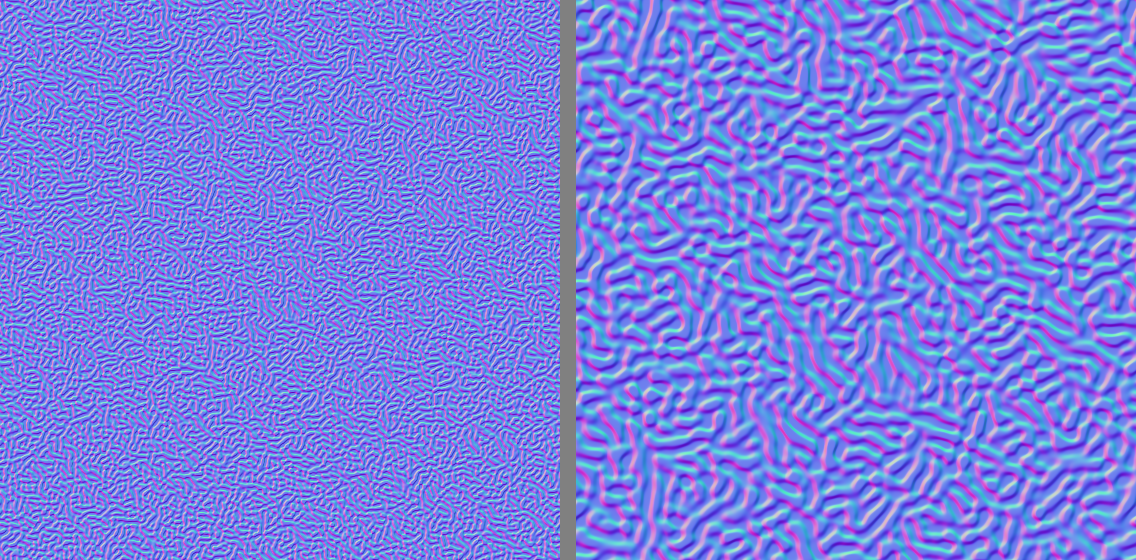
Left, the full canvas; right, a detail of the centre.
Write a WebGL 2 fragment shader that draws this texture map.

```glsl
#version 300 es
precision highp float;
precision highp int;

uniform vec2 u_resolution;
out vec4 fragColor;

const float TAU = 6.2831853;
const float RIDGES = 87.0;       // ridge periods across the canvas
const float REACH = 1.5;         // wavelet radius, in periods
const float PITCH_SPREAD = 0.2;  // variation of the ridge spacing
const float GRAIN_ANGLE = 1.1;   // favoured direction across the ridges
const float GRAIN_BIAS = 0.1;    // strength of that preference
const float PLATEAU = 1.55;      // flattening of crests and valleys
const float RELIEF = 0.23;       // steepness of the slopes
const float FLAT_TILT = -0.14;   // sideways tilt of level ground
const float SIDE_GAIN = 0.6;     // strength of sideways tilt
const float RIGHT_LIFT = 0.4;    // extra tilt of slopes facing right
const float BLUE_BASE = 0.632;   // blue of a vertical wall
const float BLUE_RANGE = 0.3;    // blue added on level ground

// Integer hash: three random values in 0..1 per cell
vec3 hash3(ivec2 cell, uint seed) {
    uvec3 v = uvec3(uint(cell.x + 4096), uint(cell.y + 4096), seed);
    v = v * 1664525u + 1013904223u;
    v.x += v.y * v.z;
    v.y += v.z * v.x;
    v.z += v.x * v.y;
    v ^= v >> 16u;
    v.x += v.y * v.z;
    v.y += v.z * v.x;
    v.z += v.x * v.y;
    return vec3(v >> 8u) / 16777216.0;
}

// One wavelet at offset d: xy = gradient, z = value
vec3 wavelet(vec2 d, float fade, float startPhase, vec3 random) {
    float angle = TAU * random.x;
    angle -= GRAIN_BIAS * sin(2.0 * (angle - GRAIN_ANGLE));
    float pitch = 1.0 + PITCH_SPREAD * (random.y - 0.5);
    vec2 k = TAU * pitch * vec2(cos(angle), sin(angle));
    float phase = dot(k, d) + startPhase;

    float window = fade * fade * fade;
    vec2 windowSlope = -6.0 * fade * fade * d / (REACH * REACH);
    vec2 slope = windowSlope * cos(phase) - window * k * sin(phase);
    return vec3(slope, window * cos(phase));
}

// Band-limited noise: sum of the wavelets in the 4 by 4 nearest cells
vec3 waveletNoise(vec2 p) {
    ivec2 corner = ivec2(floor(p - 0.5)) - 1;
    vec3 total = vec3(0.0);
    for (int n = 0; n < 16; n++) {
        ivec2 cell = corner + ivec2(n % 4, n / 4);
        vec3 place = hash3(cell, 97u);
        vec2 d = p - vec2(cell) - place.xy;
        float fade = 1.0 - dot(d, d) / (REACH * REACH);
        if (fade > 0.0) {
            total += wavelet(d, fade, TAU * place.z, hash3(cell, 1531u));
        }
    }
    return total;
}

void main() {
    vec2 uv = gl_FragCoord.xy / min(u_resolution.x, u_resolution.y);
    vec3 noise = waveletNoise(uv * RIDGES);

    // Flatten crests and valleys, keep the flanks steep
    float decay = exp(-2.0 * PLATEAU * abs(noise.z));
    float flank = 4.0 * decay / ((1.0 + decay) * (1.0 + decay));
    vec2 tilt = -RELIEF * flank * noise.xy;

    // Surface normal, with green pointing down
    vec3 normal = normalize(vec3(tilt.x, -tilt.y, 1.0));

    // Narrow bright slopes to the right, broad dim ones to the left
    float lift = RIGHT_LIFT * smoothstep(0.0, 0.5, normal.x);
    float side = FLAT_TILT + SIDE_GAIN * normal.x + lift;

    vec2 redGreen = 0.5 + 0.5 * vec2(side, normal.y);
    fragColor = vec4(redGreen, BLUE_BASE + BLUE_RANGE * normal.z, 1.0);
}
```
